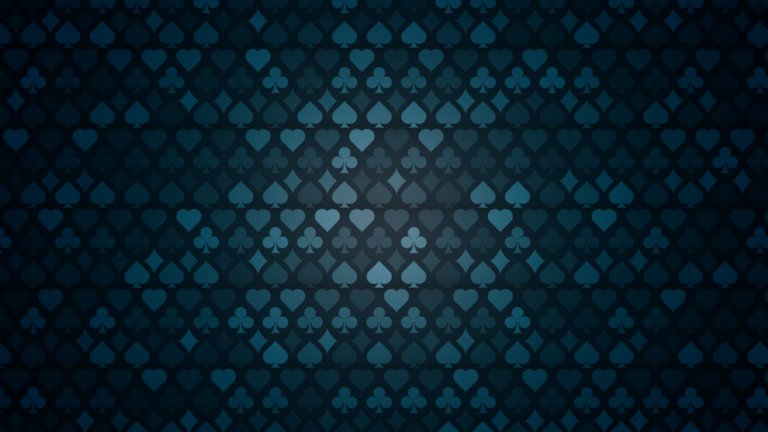
This pattern is drawn by a Shadertoy shader. Its source:

```glsl
// Staggered rows of hearts, clubs, diamonds and spades glowing teal on a dark ground.

#define PITCH 0.0801                      // column spacing, in canvas heights
#define ROW_PERIOD 2.312                  // height of four rows, in pitches
#define ORIGIN vec2(0.361, -0.13)         // a heart centre, from the canvas centre
#define ROW_DROP vec4(0.0, 0.56, 1.17, 1.56)
#define BRIGHT_SHARE 0.40
#define GROUND_EDGE vec3(0.0, 0.02, 0.045)
#define GROUND_MID vec3(0.0, 0.115, 0.16)
#define GROUND_CORE vec3(0.15, 0.085, 0.075)
#define INK_EDGE vec3(0.0, 0.11, 0.20)
#define INK_MID vec3(0.0, 0.34, 0.42)
#define INK_CORE vec3(0.40, 0.21, 0.20)

float hash(vec3 p) {
    p = fract(p * vec3(0.1031, 0.1030, 0.0973));
    p += dot(p, p.yzx + 33.33);
    return fract((p.x + p.y) * p.z);
}

// Unit heart with its tip at the origin
float unitHeart(vec2 p) {
    p.x = abs(p.x);
    if (p.x + p.y > 1.0) return length(p - vec2(0.25, 0.75)) - 0.3536;
    vec2 toNotch = p - vec2(0.0, 1.0);
    vec2 toSide = p - 0.5 * max(p.x + p.y, 0.0);
    return sqrt(min(dot(toNotch, toNotch), dot(toSide, toSide))) * sign(p.x - p.y);
}

// Flared foot shared by clubs and spades
float stem(vec2 p) {
    float t = clamp(-p.y / 0.38, 0.0, 1.0);
    float side = abs(p.x) - 0.025 - 0.11 * t * t * t * t;
    return max(side, max(p.y, -p.y - 0.38));
}

float heart(vec2 p) {
    return 0.60 * unitHeart((p + vec2(0.0, 0.33)) / 0.60);
}

float club(vec2 p) {
    float top = length(p - vec2(0.0, 0.20)) - 0.17;
    float sides = length(vec2(abs(p.x) - 0.20, p.y + 0.07)) - 0.17;
    float middle = length(p) - 0.08;
    return min(min(top, sides), min(middle, stem(p)));
}

float diamond(vec2 p) {
    vec2 q = pow(abs(p) / vec2(0.29, 0.36), vec2(0.82));
    return 0.24 * (q.x + q.y - 1.0);
}

float spade(vec2 p) {
    float blade = 0.60 * unitHeart(vec2(p.x, 0.39 - p.y) / 0.60);
    return min(blade, stem(p));
}

float suit(int kind, vec2 p) {
    if (kind == 0) return heart(p);
    if (kind == 1) return club(p);
    if (kind == 2) return diamond(p);
    return spade(p);
}

void mainImage(out vec4 fragColor, in vec2 fragCoord) {
    vec2 view = (fragCoord - 0.5 * iResolution.xy) / iResolution.y;
    vec2 p = view / PITCH - ORIGIN;
    float pixel = 1.0 / (iResolution.y * PITCH);

    // Radial light: a grey core inside a wide teal halo
    float core = exp(-12.0 * dot(view, view));
    float halo = 1.0 - smoothstep(0.08, 0.92, length(view * vec2(0.9, 1.0)));
    vec3 ground = mix(GROUND_EDGE, GROUND_MID, halo) + core * GROUND_CORE;
    vec3 ink = mix(INK_EDGE, INK_MID, halo) + core * INK_CORE;

    // Slightly darker band above each row of hearts
    float band = mod(p.y - 0.4 + 0.5 * ROW_PERIOD, ROW_PERIOD) - 0.5 * ROW_PERIOD;
    ground *= 1.0 - 0.15 * exp(-12.0 * band * band);

    // Four suits, alternate rows shifted by half a column
    vec3 color = ground;
    for (int kind = 0; kind < 4; kind++) {
        vec2 period = vec2(1.0, ROW_PERIOD);
        vec2 q = p + vec2(0.5 * float(kind & 1), ROW_DROP[kind]);
        vec2 cell = floor(q / period + 0.5);
        q -= cell * period;

        // Each symbol has its own opacity, either faint or bright
        vec3 id = vec3(cell + 50.0, float(kind) * 7.0 + 3.0);
        float vary = hash(id + 19.0);
        float bright = step(hash(id), BRIGHT_SHARE);
        float opacity = mix(mix(0.18, 0.48, vary), mix(0.62, 1.0, vary), bright);

        float cover = 1.0 - smoothstep(-pixel, pixel, suit(kind, q));
        color = mix(color, ink, cover * opacity);
    }
    fragColor = vec4(color, 1.0);
}
```
